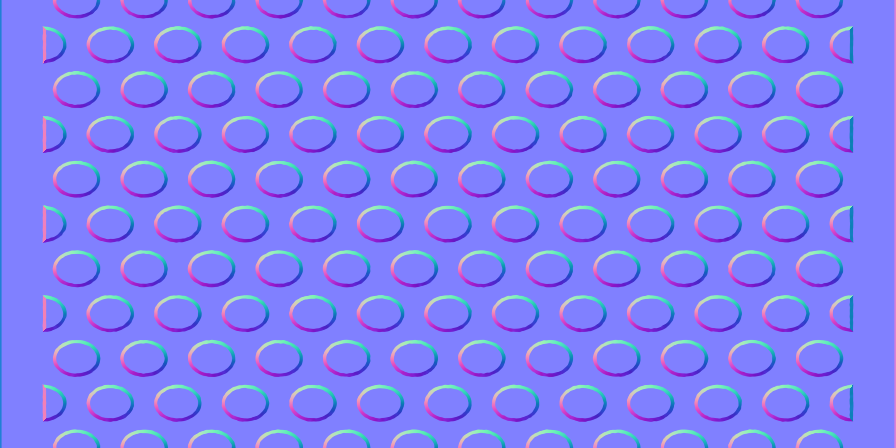
Give the GLSL for this texture map, as a Shadertoy shader.

```glsl
float hash(vec2 p) {
    vec3 q = fract(p.xyx * vec3(0.1031, 0.1030, 0.0973));
    q += dot(q, q.yzx + 33.33);
    return fract((q.x + q.y) * q.z);
}

float valueNoise(vec2 p) {
    vec2 cell = floor(p), f = fract(p);
    f = f * f * (3.0 - 2.0 * f);
    return mix(mix(hash(cell), hash(cell + vec2(1, 0)), f.x),
               mix(hash(cell + vec2(0, 1)), hash(cell + vec2(1, 1)), f.x), f.y);
}

// Distance to an ellipse in x, outward direction in yz
vec3 ellipse(vec2 p, vec2 radii) {
    vec2 gradient = p / (radii * radii);
    float k = length(p / radii);
    float slope = max(length(gradient), 1e-4);
    return vec3(k * (k - 1.0) / slope, gradient / slope);
}

vec3 encodeNormal(vec2 tilt) {
    return 0.5 + 0.5 * normalize(vec3(tilt, 1.0));
}

void mainImage(out vec4 fragColor, in vec2 fragCoord) {
    float pixel = 1.0 / iResolution.y;
    vec2 uv = fragCoord * pixel;
    float width = iResolution.x * pixel;

    // Staggered rows, twelve columns between the side margins
    float margin = 0.0955;
    vec2 pitch = vec2((width - 2.0 * margin) / 12.0, 0.1);
    float row = floor(uv.y / pitch.y + 0.5);
    float stagger = 0.5 * (1.0 - mod(row, 2.0));
    float column = floor((uv.x - margin) / pitch.x - stagger + 0.5);
    vec2 center = vec2(margin + (column + stagger) * pitch.x, row * pitch.y);
    vec3 hole = ellipse(uv - center, vec2(0.0530, 0.0412));

    // Cut the holes straight at the side margins
    float side = uv.x < 0.5 * width ? -1.0 : 1.0;
    float cut = abs(uv.x - 0.5 * width) - (0.5 * width - margin);
    float dist = max(hole.x, cut);
    vec2 outward = cut > hole.x ? vec2(side, 0.0) : hole.yz;

    // Bevelled rim, ragged in width and steeper on its upper half
    float rimWidth = 0.0062 + 0.0026 * valueNoise(uv * 150.0);
    float soft = max(0.55 * pixel, 0.0014);
    float rim = 1.0 - smoothstep(-soft, soft, abs(dist + 0.0038) - 0.5 * rimWidth);
    float steepness = mix(1.35, 2.0, smoothstep(-0.8, 0.2, outward.y));
    steepness *= 0.8 + 0.4 * valueNoise(uv * 130.0 + 17.0);
    vec3 flatColor = vec3(0.5, 0.5, 1.0);
    vec3 color = mix(flatColor, encodeNormal(outward * vec2(-1, 1) * steepness), rim);

    // Thin bevel along the left and right sheet edges
    float border = min(uv.x, width - uv.x);
    float edge = 1.0 - smoothstep(-soft, soft, border - 0.0035);
    color = mix(color, encodeNormal(vec2(side * 1.1, 0.0)), edge);

    fragColor = vec4(color, 1.0);
}
```
